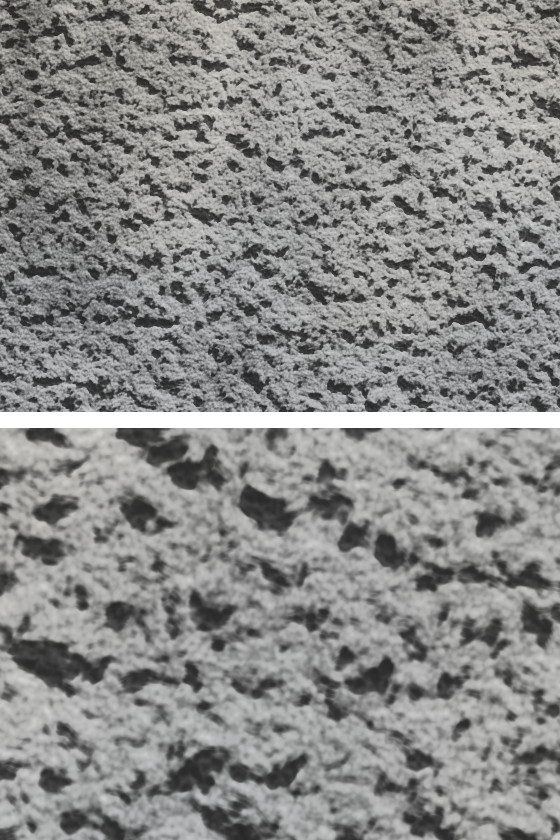
Top: the whole. Bottom: its middle third, enlarged.
This texture is drawn by a WebGL 1 fragment shader. Its source:

```glsl
precision highp float;
// Rough grey cement render: pitted relief under raking light, with faint stains and scratches.
uniform vec2 u_resolution;

const vec2 LIGHT_DIR = vec2(0.35, 0.94);
const vec3 CEMENT_WARM = vec3(1.014, 1.0, 0.965);
const vec3 CEMENT_COOL = vec3(0.99, 1.0, 1.012);
const mat2 OCTAVE_TURN = mat2(0.8, 0.6, -0.6, 0.8);

vec2 hash2(vec2 p) {
  vec3 q = fract(vec3(p.xyx) * vec3(0.1031, 0.103, 0.0973));
  q += dot(q, q.yzx + 33.33);
  return fract((q.xx + q.yz) * q.zy);
}

vec2 gradientAt(vec2 cell) {
  float angle = 6.28318 * hash2(cell + 57.0).x;
  return vec2(cos(angle), sin(angle));
}

// Gradient noise, roughly -0.7 to 0.7
float noise(vec2 p) {
  vec2 i = floor(p);
  vec2 f = p - i;
  vec2 u = f * f * f * (f * (f * 6.0 - 15.0) + 10.0);
  vec2 e = vec2(1.0, 0.0);
  float a = dot(gradientAt(i), f);
  float b = dot(gradientAt(i + e.xy), f - e.xy);
  float c = dot(gradientAt(i + e.yx), f - e.yx);
  float d = dot(gradientAt(i + e.xx), f - e.xx);
  return mix(mix(a, b, u.x), mix(c, d, u.x), u.y);
}

// Plaster height: flattened crests, deep pits, sandy grain
float relief(vec2 p, float roughness) {
  vec2 q = p * vec2(14.0, 16.0);
  float lumps = 1.05 * noise(q);
  q = OCTAVE_TURN * q * 2.0 + 11.3;
  lumps += 0.85 * noise(q);
  q = OCTAVE_TURN * q * 1.9 + 5.7;
  float grain = 0.46 * noise(q);
  q = OCTAVE_TURN * q * 2.1 + 8.1;
  grain += 0.24 * noise(q);
  float crests = max(lumps, 0.0);
  return (lumps - 0.4 * crests) * roughness + grain;
}

// Darkness cast by higher ground on the way to the light
float castShadow(vec2 p, float ground, float roughness) {
  float rise = 0.0;
  for (int i = 1; i <= 5; i++) {
    float reach = 0.0042 * float(i);
    float height = relief(p + LIGHT_DIR * reach, roughness);
    rise = max(rise, height - ground - 10.0 * reach);
  }
  return smoothstep(0.0, 0.3, rise);
}

// Soft stroke of given half length and width, tapering to its ends
float stroke(vec2 p, vec2 centre, float angle, float halfLength, float width) {
  vec2 axis = vec2(cos(angle), sin(angle));
  vec2 d = p - centre;
  float along = dot(d, axis) / halfLength;
  float across = dot(d, vec2(-axis.y, axis.x)) / width;
  return exp(-across * across) * smoothstep(1.0, 0.3, abs(along));
}

float scratches(vec2 p, float aspect) {
  float total = 0.0;
  vec2 bent = p + 0.012 * vec2(noise(p * 9.0), noise(p * 9.0 + 40.0));
  for (int i = 0; i < 5; i++) {
    vec2 seed = hash2(vec2(float(i) * 7.0 + 3.0, 19.0));
    vec2 centre = hash2(vec2(float(i) * 5.0 + 1.0, 83.0)) * vec2(aspect, 1.0);
    total += stroke(bent, centre, 0.3 + 0.9 * seed.x, 0.06 + 0.09 * seed.y, 0.007);
  }
  return min(total, 1.0);
}

// Broad light and dark areas, with vertical streaks from the top
float staining(vec2 p, float aspect) {
  float streaks = noise(vec2(p.x * 8.0, p.y * 0.9 + 3.0)) * smoothstep(0.1, 0.9, p.y);
  float patches = noise(p * 2.6 + 21.0) + 0.6 * noise(p * 6.0 + 4.0);
  float leftShade = smoothstep(0.3, 0.05, p.x / aspect);
  float topLight = smoothstep(0.2, 1.0, p.y);
  return 0.19 * streaks + 0.13 * patches - 0.08 * leftShade + 0.06 * topLight;
}

float softenTone(float tone) {
  float lit = tone - 0.55 * max(tone - 0.68, 0.0);
  return lit + 0.6 * max(0.19 - lit, 0.0);
}

void main() {
  vec2 p = gl_FragCoord.xy / u_resolution.y;
  float aspect = u_resolution.x / u_resolution.y;

  // Surface, smoothed where a tool dragged across it
  float scratch = scratches(p, aspect);
  float roughness = 1.06 + 0.6 * noise(p * 3.1 + 7.0) - 0.2 * p.y;
  roughness *= 1.0 - 0.55 * scratch;
  vec2 warped = p + 0.009 * vec2(noise(p * 17.0 + 2.0), noise(p * 17.0 + 31.0));

  // Lighting
  float ground = relief(warped, roughness);
  float facing = ground - relief(warped + LIGHT_DIR * 0.004, roughness);
  float shadow = castShadow(warped, ground, roughness);
  float sand = noise(p * 150.0) + 0.8 * noise(OCTAVE_TURN * p * 230.0);
  float tone = 0.6 + 0.75 * facing + 0.08 * ground;
  tone += staining(p, aspect) + 0.04 * scratch + 0.15 * sand;
  tone *= 1.0 - 0.58 * shadow;

  // Colour
  float warmth = smoothstep(0.1, 0.95, p.y + 0.5 * noise(p * 2.0 + 13.0));
  vec3 cement = mix(CEMENT_COOL, CEMENT_WARM, warmth);
  gl_FragColor = vec4(clamp(softenTone(tone) * cement, 0.0, 1.0), 1.0);
}
```
